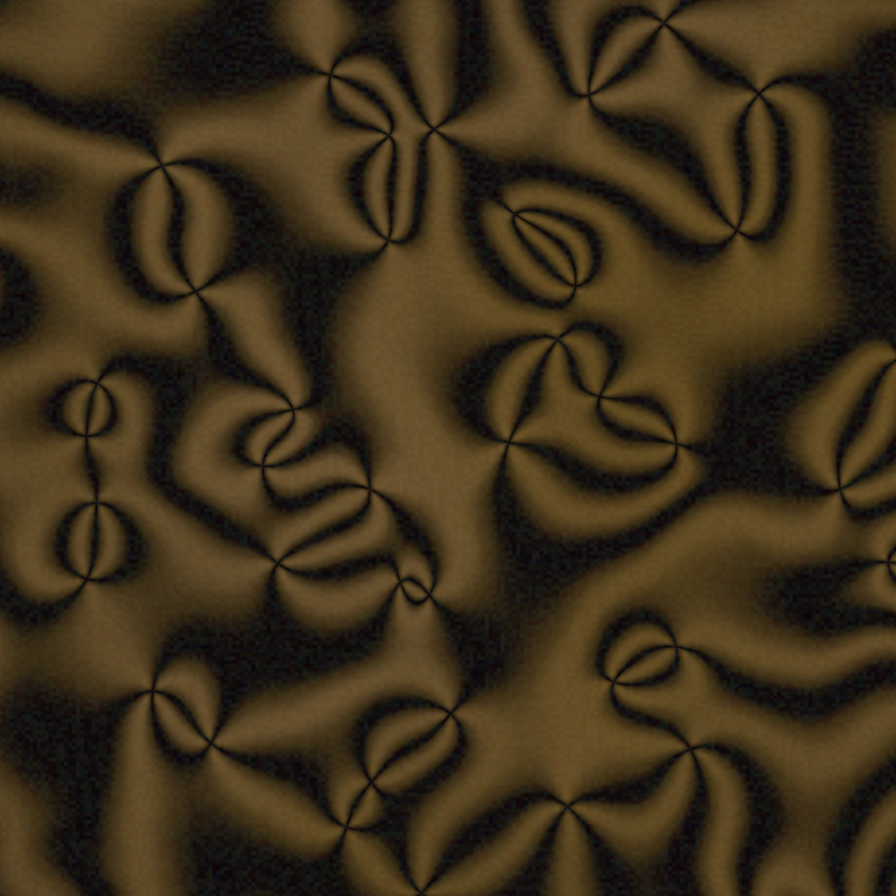
Reproduce this texture procedurally as a Shadertoy shader.

```glsl
// Schlieren texture of a nematic liquid crystal between crossed polarisers.
// Pairs of opposite defects twist a smooth director field; light passes as
// sin^2 of twice the director angle, so dark brushes meet at every defect.

float hash(vec2 p) {
    return fract(sin(dot(p, vec2(127.1, 311.7))) * 43758.5453);
}

float noise(vec2 p) {
    vec2 i = floor(p), f = fract(p);
    f = f * f * f * (f * (f * 6.0 - 15.0) + 10.0);
    return mix(mix(hash(i), hash(i + vec2(1, 0)), f.x),
               mix(hash(i + vec2(0, 1)), hash(i + vec2(1, 1)), f.x), f.y);
}

// Returns the director angle and the distance to the nearest defect
vec2 director(vec2 p) {
    // Slow background bending
    vec2 q = mat2(0.8, 0.6, -0.6, 0.8) * p;
    float angle = 2.9 * noise(q * 3.6 + 7.3) + 0.8 * noise(q * 8.0 + 31.7);
    float nearest = 1.0;

    // One plus/minus pair of defects per jittered cell
    const float cells = 4.4;
    for (int y = -1; y <= 5; y++)
    for (int x = -1; x <= 5; x++) {
        vec2 cell = vec2(x, y);
        vec2 jitter = vec2(hash(cell + 3.1), hash(cell + 17.9));
        vec2 center = (cell + 0.05 + 0.9 * jitter) / cells;
        float turn = 6.2832 * hash(cell + 41.3);
        float halfGap = mix(0.022, 0.1, hash(cell + 59.7));
        vec2 arm = halfGap * vec2(cos(turn), sin(turn));
        vec2 a = p - center - arm, b = p - center + arm;
        // Angle of a minus angle of b, by complex division
        angle += atan(a.y * b.x - a.x * b.y, dot(a, b) + 1e-7);
        nearest = min(nearest, min(length(a), length(b)));
    }
    return vec2(angle, nearest);
}

void mainImage(out vec4 fragColor, in vec2 fragCoord) {
    vec2 uv = fragCoord / iResolution.y;

    // Wobble the brushes a little
    vec2 wobble = vec2(noise(uv * 10.0 + 5.0), noise(uv * 10.0 + 23.0)) - 0.5;
    vec2 field = director(uv + 0.028 * wobble);

    // Transmitted light: thin brushes near defects, broad ones far away
    float s = sin(2.0 * field.x);
    float light = pow(s * s + 0.0001, mix(0.6, 1.05, smoothstep(0.01, 0.1, field.y)));
    light *= smoothstep(-0.002, 0.011, field.y);

    // Uneven lamp and soft mottling
    float lamp = 1.02 - 0.45 * dot(uv - vec2(0.55, 0.6), uv - vec2(0.55, 0.6));
    light *= lamp * (0.86 + 0.18 * noise(uv * 6.0 + 71.0));

    // Sensor grain, strongest in the shadows
    vec2 g = uv * 230.0;
    vec3 grain = vec3(noise(g), noise(g + 91.0), noise(g + 173.0)) - 0.5;
    grain = mix(grain, vec3(grain.g), 0.5);

    // Black through olive brown to tan
    vec3 color = mix(vec3(0.07, 0.06, 0.06), vec3(0.22, 0.17, 0.08), smoothstep(0.0, 0.42, light));
    color = mix(color, vec3(0.42, 0.325, 0.185), smoothstep(0.25, 1.05, light));

    // Yellower patches, mostly toward the right edge
    float yellow = smoothstep(0.35, 0.9, 0.6 * noise(uv * 3.0 + 47.0) + 0.5 * uv.x);
    color *= mix(vec3(1.0), vec3(0.94, 0.93, 0.7), yellow * smoothstep(0.2, 0.7, light));

    color += grain * mix(0.09, 0.035, smoothstep(0.0, 0.5, light));
    fragColor = vec4(clamp(color, 0.0, 1.0), 1.0);
}
```
